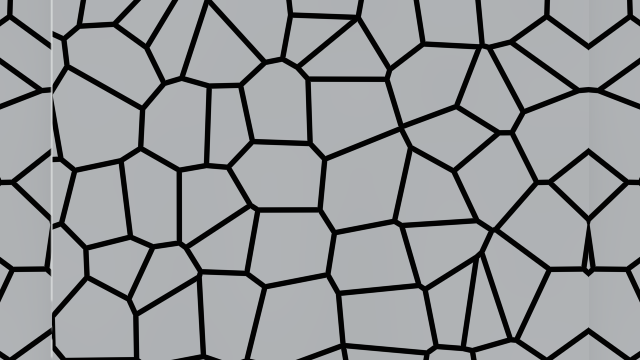
Write a WebGL 1 fragment shader that draws this pattern.

```glsl
precision highp float;

// Grey irregular cells parted by straight black bands of even width.
// A jittered Voronoi grid gives the exact distance to the nearest border;
// narrow side strips are folded copies of the field, with faint seams.

uniform vec2 u_resolution;

vec2 hash2(vec2 p) {
  vec3 q = fract(vec3(p.xyx) * vec3(0.1031, 0.1030, 0.0973));
  q += dot(q, q.yzx + 33.33);
  return fract((q.xx + q.yz) * q.zy);
}

float valueNoise(vec2 p) {
  vec2 cell = floor(p);
  vec2 f = fract(p);
  f = f * f * (3.0 - 2.0 * f);
  float low = mix(hash2(cell).x, hash2(cell + vec2(1.0, 0.0)).x, f.x);
  float high = mix(hash2(cell + vec2(0.0, 1.0)).x, hash2(cell + 1.0).x, f.x);
  return mix(low, high, f.y);
}

// Offset from the lower left of a grid square to its site
vec2 site(vec2 cell) {
  return 0.5 + 0.92 * (hash2(cell + 57.0) - 0.5);
}

// Distance to the closest Voronoi border, in grid units
float borderDistance(vec2 p) {
  vec2 cell = floor(p);
  vec2 f = p - cell;
  vec2 nearestCell = vec2(0.0);
  vec2 toNearest = vec2(0.0);
  float nearest = 100.0;
  for (int j = -2; j <= 2; j++) {
    for (int i = -2; i <= 2; i++) {
      vec2 g = vec2(float(i), float(j));
      vec2 r = g + site(cell + g) - f;
      float d = dot(r, r);
      if (d < nearest) {
        nearest = d;
        toNearest = r;
        nearestCell = g;
      }
    }
  }
  float border = 100.0;
  for (int j = -2; j <= 2; j++) {
    for (int i = -2; i <= 2; i++) {
      vec2 g = nearestCell + vec2(float(i), float(j));
      vec2 r = g + site(cell + g) - f;
      vec2 between = r - toNearest;
      if (dot(between, between) > 0.0001) {
        border = min(border, dot(0.5 * (toNearest + r), normalize(between)));
      }
    }
  }
  return border;
}

void main() {
  vec2 p = gl_FragCoord.xy / u_resolution.y;
  float pixel = 1.0 / u_resolution.y;
  float width = u_resolution.x / u_resolution.y;
  float leftSeam = 0.1435;
  float rightSeam = width - 0.143;

  // The left strip repeats the right one, which mirrors the inner field
  vec2 q = p;
  if (p.x < leftSeam) q.x = width - p.x;
  if (q.x > rightSeam) q.x = 2.0 * rightSeam - q.x;

  // Cells, lightly mottled and a touch darker beside the seams
  vec3 cellGrey = vec3(0.688, 0.699, 0.709);
  cellGrey += 0.012 * (valueNoise(q * 4.0) - 0.5);
  float outside = max(leftSeam - p.x, p.x - rightSeam);
  cellGrey -= 0.025 * step(0.0, outside) * exp(-max(outside, 0.0) * 25.0);

  // Black bands with smooth edges
  float distanceToBorder = borderDistance(q * 5.35 + vec2(3.0, 8.0)) / 5.35;
  float fade = max(0.6 * pixel, 0.0018);
  float cover = smoothstep(0.0075 - fade, 0.0075 + fade, distanceToBorder);
  vec3 color = mix(vec3(0.008), cellGrey, cover);

  // Thin pale line along the left seam, broken up near the bottom
  float seam = 1.0 - smoothstep(0.001, 0.001 + 1.2 * pixel, abs(p.x - leftSeam));
  float breaks = mix(smoothstep(0.3, 0.6, valueNoise(vec2(3.0, p.y * 45.0))), 1.0,
                     smoothstep(0.1, 0.3, p.y));
  color = mix(color, vec3(0.86, 0.87, 0.87), 0.8 * seam * breaks);

  gl_FragColor = vec4(color, 1.0);
}
```
